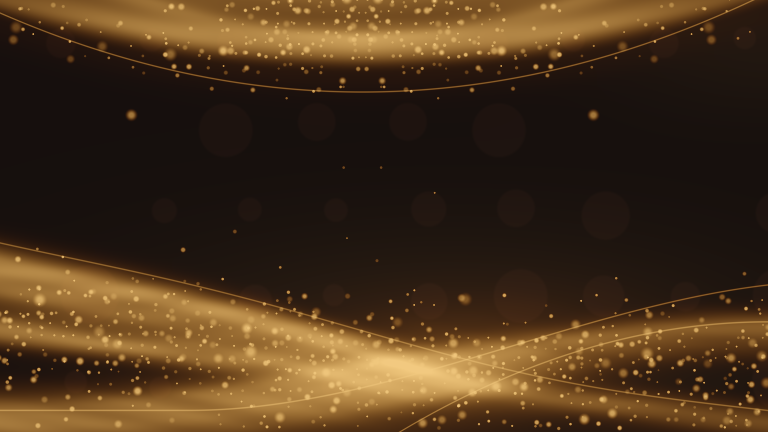
Write a WebGL 1 fragment shader that draws this background.

```glsl
precision highp float;
// Golden silk ribbons crossing below a dark field, with a mirrored arc on top.
// Soft ridges around curves add up to a light level, which a gold ramp colours;
// hashed grids scatter glitter and faint bokeh along the ribbons.

uniform vec2 u_resolution;

#define NIGHT vec3(0.085, 0.060, 0.050)
#define EMBER vec3(0.090, 0.062, 0.026)
#define GOLD vec3(0.95, 0.79, 0.50)
#define GOLD_CURVE vec3(1.0, 1.28, 1.9)
#define FOCUS vec2(0.08, 0.130)
#define MIRROR_X -0.05
#define LINE_WIDTH 0.0011
#define SILK 0.22
#define GLITTER 0.85

vec2 hash2(vec2 c) {
  vec2 k = vec2(dot(c, vec2(127.1, 311.7)), dot(c, vec2(269.5, 183.3)));
  return fract(sin(k) * 43758.55);
}

float corner(vec2 cell, vec2 f, vec2 o) {
  return dot(hash2(cell + o) * 2.0 - 1.0, f - o);
}

float gradientNoise(vec2 p) {
  vec2 i = floor(p), f = fract(p);
  vec2 w = f * f * f * (f * (f * 6.0 - 15.0) + 10.0);
  float low = mix(corner(i, f, vec2(0, 0)), corner(i, f, vec2(1, 0)), w.x);
  float high = mix(corner(i, f, vec2(0, 1)), corner(i, f, vec2(1, 1)), w.x);
  return mix(low, high, w.y);
}

// Curves, as heights over x
float fallingEdge(float x) { return 0.22 - 0.225 * x + 0.03 * x * x - 0.015 * sin(4.0 * x); }
float fallingCore(float x) { return 0.129 - 0.118 * x; }
float risingCore(float x) { return 0.035 + 0.205 * smoothstep(-0.8, 0.85, x); }
float risingLine(float x) { return 0.05 + 0.30 * smoothstep(-0.45, 1.05, x); }
float sweepLine(float x) { return 0.255 - 0.35 * (0.89 - x) * (0.89 - x); }
float arcEdge(float m) { return 0.855 + 0.17 * m * m; }
float arcLine(float m) { return 0.787 + 0.26 * m * m; }

// Bell with separate widths above and below its crest
float ridge(float d, float above, float below) {
  float s = d / (d > 0.0 ? above : below);
  return exp(-s * s);
}

float screenLight(float a, float b) { return 1.0 - (1.0 - a) * (1.0 - clamp(b, 0.0, 1.0)); }

float thread(float d) {
  float px = 1.0 / u_resolution.y;
  return 1.0 - smoothstep(LINE_WIDTH - 0.5 * px, LINE_WIDTH + px, abs(d));
}

float lowerRibbons(vec2 p) {
  float x = p.x;
  float right = smoothstep(-0.1, 0.45, x);
  float taper = smoothstep(-0.9, 0.3, x);
  float dA = p.y - fallingEdge(x) + mix(0.06, 0.03, taper);
  float dB = p.y - fallingCore(x);
  float dC = p.y - risingCore(x);
  float silk = 1.0 + SILK * gradientNoise(vec2(x * 1.6, dA * 26.0))
                   + SILK * gradientNoise(vec2(x * 1.3 + 7.0, dC * 22.0));
  float t = mix(0.70, 0.12, right) * ridge(dA, mix(0.05, 0.025, taper), mix(0.10, 0.06, taper));
  t = screenLight(t, mix(0.56, 0.34, right) * ridge(dB, 0.035, 0.032));
  t = screenLight(t, mix(0.60, 0.48, right) * ridge(dC, mix(0.055, 0.035, right), mix(0.09, 0.055, right)));
  vec2 f = p - FOCUS;
  f.y -= 0.12 * f.x;
  t = screenLight(t, 0.55 * exp(-f.x * f.x / 0.075 - f.y * f.y / 0.0022));
  t = screenLight(t, 0.30 * exp(-f.x * f.x / 0.12 - f.y * f.y / 0.016));
  return t * silk;
}

float upperArc(float m, float y) {
  float d = y - arcEdge(m);
  float silk = 1.0 + 1.5 * SILK * gradientNoise(vec2(m * 2.0 + 3.0, d * 24.0));
  float t = 0.42 * smoothstep(-0.025, 0.035, d);
  t = screenLight(t, 0.50 * ridge(d - 0.035, 0.035, 0.028));
  t = screenLight(t, 0.30 * ridge(y - 0.91 - 0.35 * m * m, 0.02, 0.03));
  t = screenLight(t, 0.09 * ridge(d, 1.0, 0.07));
  return t * silk * mix(1.0, 0.6, smoothstep(0.35, 0.9, m));
}

// Chance of a spark at a place: thick on the ribbons, sparse near them
float sparkChance(vec2 p) {
  float low = 0.62 * ridge(p.y - mix(0.25, 0.17, smoothstep(-0.8, 0.2, p.x)), 0.10, 0.16);
  float high = 0.85 * ridge(p.y - 0.93, 1.0, 0.09) * exp(-p.x * p.x / 0.10);
  high += 0.2 * ridge(p.y - arcEdge(p.x), 0.06, 0.05);
  return p.y > 0.6 ? high : low;
}

// One disc per grid cell, kept inside its cell
float sparks(vec2 p, float cell, float radius, float blur, float seed) {
  vec2 id = floor(p / cell);
  vec2 rnd = hash2(id + seed), kind = hash2(id + seed + 31.7);
  float r = radius * mix(0.45, 1.0, kind.x * kind.x);
  vec2 center = (id + mix(vec2(0.25), vec2(0.75), rnd)) * cell;
  float disc = 1.0 - smoothstep(r * (1.0 - blur), r * (1.0 + blur) + 0.5 / u_resolution.y, length(p - center));
  return disc * step(kind.y, sparkChance(center)) * mix(0.35, 1.0, fract(kind.x * 17.0));
}

void main() {
  vec2 p = (gl_FragCoord.xy - vec2(0.5 * u_resolution.x, 0.0)) / u_resolution.y;
  float m = abs(p.x - MIRROR_X);
  vec2 q = p.y > 0.6 ? vec2(m, p.y) : p;

  // Dark field with warm haze and large faint bokeh
  vec2 haze = (p - vec2(0.15, 0.20)) / vec2(0.75, 0.26);
  vec2 side = (p - vec2(0.90, 0.90)) / vec2(0.40, 0.16);
  vec3 color = NIGHT + EMBER * (exp(-dot(haze, haze)) + 0.5 * exp(-dot(side, side)));
  vec2 id = floor(q / 0.2), rnd = hash2(id + 5.0);
  float r = mix(0.025, 0.07, rnd.x * rnd.x);
  float bokeh = 1.0 - smoothstep(r - 0.004, r + 0.004, length(q - (id + mix(vec2(0.4), vec2(0.6), rnd)) * 0.2));
  color += vec3(0.028, 0.014, 0.010) * bokeh * step(0.4, rnd.y);

  // Ribbons and their fine threads
  float light = clamp(screenLight(lowerRibbons(p), upperArc(m, p.y)), 0.0, 1.0);
  light = screenLight(light, 0.45 * thread(p.y - fallingEdge(p.x)));
  light = screenLight(light, 0.50 * thread(p.y - risingLine(p.x)));
  light = screenLight(light, 0.50 * thread(p.y - sweepLine(p.x)));
  light = screenLight(light, 0.50 * thread(p.y - arcLine(m)));

  // Glitter from fine to coarse
  for (int i = 0; i < 5; i++) {
    float k = float(i);
    float cell = 0.026 + 0.011 * k;
    light = screenLight(light, GLITTER * sparks(q, cell, 0.0035 + 0.0018 * k, 0.35 + 0.08 * k, 11.0 * k));
  }

  color = color * (1.0 - light) + GOLD * pow(vec3(light), GOLD_CURVE);
  gl_FragColor = vec4(color, 1.0);
}
```
